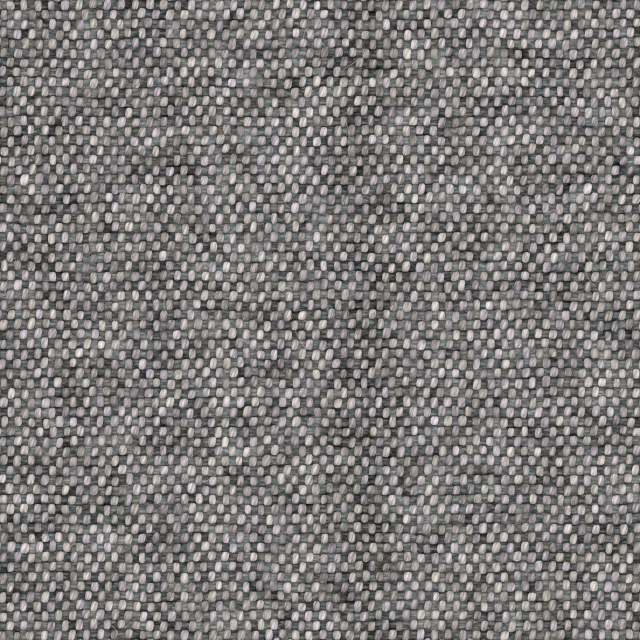
Write a Shadertoy shader that draws this texture.

```glsl
#define YARNS vec2(92.0, 66.0)
#define KNOT_SIZE vec2(0.57, 0.54)
#define KNOT_JITTER 0.16
#define FIBRE_SLANT 90.0
#define FIBRE_CONTRAST 0.26
#define TONE_SPREAD 0.17
#define MOTTLE 0.022
#define HAIRS 36
#define WARM vec3(1.03, 0.995, 0.955)
#define MAUVE vec3(1.03, 0.98, 1.01)
#define SLATE vec3(0.95, 1.005, 1.01)
#define TAU 6.28318

vec3 hash3(vec2 p) {
    vec3 q = fract(p.xyx * vec3(0.1031, 0.1030, 0.0973));
    q += dot(q, q.yxz + 33.33);
    return fract((q.xxy + q.yzz) * q.zyx);
}

// Wrapped cellular noise, centred near zero: a tone per strand, dark between
float strands(vec2 p, vec2 period) {
    vec2 cell = floor(p);
    float nearest = 9.0, tone = 0.0;
    for (int y = -1; y <= 1; y++)
    for (int x = -1; x <= 1; x++) {
        vec2 c = cell + vec2(x, y);
        vec3 h = hash3(mod(c, period) + 7.0);
        float d = length(c + h.xy - p);
        if (d < nearest) { nearest = d; tone = h.z; }
    }
    return (tone - 0.5) * 0.8 + (0.45 - nearest) * 0.8;
}

// Slow unevenness from sines with whole frequencies
float mottle(vec2 uv) {
    float sum = 0.0;
    for (int i = 1; i <= 5; i++) {
        float k = float(i);
        vec2 f = vec2(mod(k * 3.0, 7.0) + 1.0, mod(k * 5.0, 11.0) + 2.0);
        vec2 a = TAU * f * uv + k * vec2(1.7, 2.9);
        sum += sin(a.x + 1.3 * sin(a.y)) * sin(a.y + sin(TAU * uv.x * k));
    }
    return sum;
}

// Loose pale hairs, bent and scattered
float hairs(vec2 uv) {
    float cover = 0.0;
    for (int i = 0; i < HAIRS; i++) {
        vec3 h = hash3(vec2(float(i) + 3.0, 191.0));
        vec3 shape = hash3(vec2(float(i) + 11.0, 57.0));
        vec2 d = fract(uv - h.xy + 0.5) - 0.5;
        float a = TAU * h.z;
        d = mat2(cos(a), -sin(a), sin(a), cos(a)) * d;
        d.y += (shape.x - 0.5) * 45.0 * d.x * d.x;
        float len = mix(0.006, 0.022, shape.y);
        float line = 1.0 - smoothstep(0.0003, 0.0013, abs(d.y));
        cover = max(cover, line * (1.0 - smoothstep(len * 0.7, len, abs(d.x))));
    }
    return cover;
}

vec3 cloth(vec2 uv) {
    // Yarns wander slightly
    vec2 bent = uv + 0.0013 * sin(TAU * (uv.yx * vec2(5.0, 4.0) + uv * vec2(2.0, 3.0)))
                   + 0.0007 * sin(TAU * (uv.yx * vec2(17.0, 13.0) + uv * 4.0));
    vec2 g = bent * YARNS;
    vec2 cell = floor(g);

    // Nearest raised knot on the checkerboard
    float edge = 9.0;
    vec3 knot = vec3(0.5);
    for (int y = -1; y <= 1; y++)
    for (int x = -1; x <= 1; x++) {
        vec2 c = cell + vec2(x, y);
        if (mod(c.x + c.y, 2.0) > 0.5) continue;
        vec3 h = hash3(mod(c, YARNS));
        vec3 s = hash3(mod(c, YARNS) + 131.0);
        vec2 d = g - c - 0.5 - (h.xy - 0.5) * KNOT_JITTER;
        d.x -= d.y * 0.12;
        vec2 q = abs(d) / (KNOT_SIZE * mix(vec2(0.86), vec2(1.12), s.xy));
        float r = pow(dot(q * q, q), 1.0 / 3.0);
        if (r < edge) { edge = r; knot = vec3(h.z, s.z, d.y); }
    }

    // Slanted fibres on the knots, level fibres on the yarn beneath
    vec2 upright = vec2(uv.x * YARNS.x * 3.0 - uv.y * FIBRE_SLANT, uv.y * YARNS.y);
    float warpFibre = strands(upright, YARNS * vec2(3.0, 1.0));
    float weftFibre = strands(uv * YARNS * vec2(1.0, 4.0), YARNS * vec2(1.0, 4.0));
    vec3 under = hash3(mod(cell, YARNS) + 311.0);

    // Light rounded knots
    float height = sqrt(max(1.0 - edge * edge, 0.0));
    float warpTone = 0.43 + 0.27 * height + 0.04 * knot.z
                   + (knot.x - 0.5) * TONE_SPREAD + warpFibre * FIBRE_CONTRAST;
    vec3 warp = warpTone * mix(WARM, MAUVE, knot.y);

    // Dark recessed yarn, shaded towards its gaps
    float across = 2.0 * fract(g.y) - 1.0;
    float weftTone = 0.40 - 0.10 * across * across
                   + (under.x - 0.5) * TONE_SPREAD + weftFibre * FIBRE_CONTRAST;
    weftTone *= mix(0.82, 1.0, smoothstep(0.95, 1.3, edge));
    vec3 weft = weftTone * mix(WARM, SLATE, under.y);

    vec3 color = mix(weft, warp, 1.0 - smoothstep(0.86, 1.06, edge));
    color += MOTTLE * mottle(uv);
    return mix(color, vec3(0.74, 0.72, 0.70), 0.5 * hairs(uv));
}

void mainImage(out vec4 fragColor, in vec2 fragCoord) {
    // Four samples smooth the fine fibres
    vec3 sum = vec3(0.0);
    for (int i = 0; i < 4; i++) {
        vec2 offset = vec2(i % 2, i / 2) * 0.5 - 0.25;
        sum += cloth((fragCoord + offset) / iResolution.xy);
    }
    fragColor = vec4(clamp(sum * 0.25, 0.0, 1.0), 1.0);
}
```
